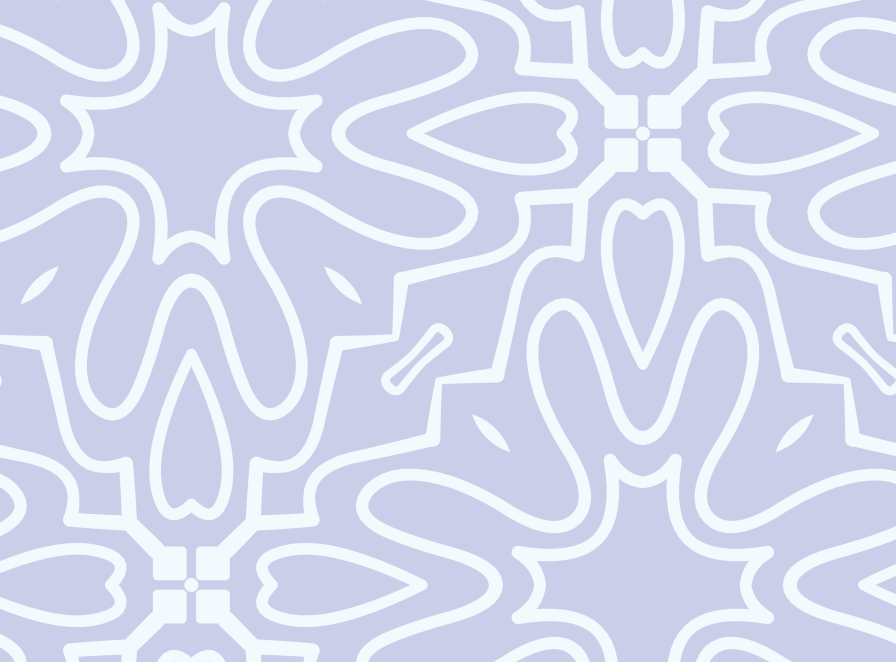
This pattern is drawn by a WebGL 2 fragment shader. Its source:

```glsl
#version 300 es
precision highp float;
// Pale line ornament: eight-lobed stars and four-leaf crosses alternate on a
// square lattice. Mirrors fold the plane into one triangular wedge, where
// tapered curves and a few distance functions draw the motif once.
uniform vec2 u_resolution;
out vec4 fragColor;

const float SPAN = 387.0; // star to cross, with 768 units across the canvas

// Signed distance to a quadratic curve whose half-width runs from wa to wc
float arc(vec2 p, vec2 a, vec2 b, vec2 c, float wa, float wc) {
    float d = 1e4;
    vec2 start = a;
    for (int i = 1; i <= 8; i++) {
        float t = float(i) / 8.0;
        vec2 end = mix(mix(a, b, t), mix(b, c, t), t);
        vec2 e = end - start;
        float h = clamp(dot(p - start, e) / dot(e, e), 0.0, 1.0);
        float w = mix(wa, wc, t - (1.0 - h) / 8.0);
        d = min(d, length(p - start - e * h) - w);
        start = end;
    }
    return d;
}

float roundBox(vec2 p, vec2 halfSize, float r) {
    vec2 q = abs(p) - halfSize + r;
    return length(max(q, 0.0)) + min(max(q.x, q.y), 0.0) - r;
}

// Fold into the triangle star (0,0), cross (SPAN,0), cell centre
vec2 foldToWedge(vec2 p) {
    p = abs(mod(p + SPAN, 2.0 * SPAN) - SPAN);
    if (p.y > p.x) p = p.yx;
    if (p.x + p.y > SPAN) p = SPAN - p.yx;
    return p;
}

float star(vec2 p) {
    float d = arc(p, vec2(88, 0), vec2(90, 17), vec2(107, 28), 5.0, 5.5);
    return min(d, arc(p, vec2(39, 39), vec2(58, 20), vec2(107, 28), 5.0, 5.5));
}

float lobes(vec2 p) {
    float d = arc(p, vec2(126, 0), vec2(126, 16), vec2(163, 27), 6.0, 5.2);
    d = min(d, arc(p, vec2(163, 27), vec2(200, 37), vec2(222, 47), 5.2, 5.2));
    d = min(d, arc(p, vec2(222, 47), vec2(252, 62), vec2(234, 82), 5.2, 5.2));
    d = min(d, arc(p, vec2(234, 82), vec2(212, 104), vec2(163, 88), 5.2, 5.0));
    d = min(d, arc(p, vec2(163, 88), vec2(138, 79), vec2(112, 62), 5.0, 5.0));
    return min(d, arc(p, vec2(112, 62), vec2(74, 40), vec2(57, 57), 5.0, 5.5));
}

float heartLeaf(vec2 p) {
    float d = arc(p, vec2(189, 0), vec2(225, 18), vec2(255, 26), 4.5, 5.0);
    d = min(d, arc(p, vec2(255, 26), vec2(288, 35), vec2(311, 28), 5.0, 5.0));
    return min(d, arc(p, vec2(311, 28), vec2(338, 20), vec2(318, 0), 5.0, 5.0));
}

// Stepped strand from the cell centre round to the corner by the cross
float strand(vec2 p) {
    float d = arc(p, vec2(175, 175), vec2(178, 150), vec2(180, 125), 3.0, 6.5);
    d = min(d, arc(p, vec2(180, 125), vec2(212, 117), vec2(240, 111), 6.0, 5.0));
    d = min(d, arc(p, vec2(240, 111), vec2(286, 103), vec2(286, 75), 5.0, 5.0));
    d = min(d, arc(p, vec2(286, 75), vec2(286, 65), vec2(283, 56), 5.0, 6.0));
    return min(d, arc(p, vec2(283, 56), vec2(309, 54), vec2(334, 53), 6.0, 6.5));
}

// Four blocks parted by narrow slots, each with a neck to its strand corner
float crossBlocks(vec2 p) {
    vec2 q = vec2(SPAN - p.x, p.y);
    float d = roundBox(q - 18.5, vec2(14.5), 4.0);
    d = min(d, length(q) - 6.0);
    return min(d, arc(q, vec2(52), vec2(43), vec2(30), 7.0, 7.5));
}

// Sliver on the diagonal, pointed at both ends
float sliver(vec2 p) {
    vec2 q = vec2(p.x + p.y, p.x - p.y) * 0.7071 - vec2(184, 0);
    return length(vec2(q.x, abs(q.y) + 45.3)) - 50.8;
}

// Pinched link at the cell centre, in axes along and across it
float link(vec2 p) {
    vec2 q = vec2(p.x - p.y, SPAN - p.x - p.y) * 0.7071;
    float d = arc(q, vec2(0, 5.5), vec2(12, 6), vec2(27, 8), 3.2, 3.6);
    return min(d, arc(q, vec2(27, 8), vec2(34, 8), vec2(34, 0), 3.6, 4.0));
}

void main() {
    float unitsPerPixel = 768.0 / u_resolution.x;
    vec2 p = foldToWedge(gl_FragCoord.xy * unitsPerPixel - vec2(551, 66));

    float d = min(star(p), lobes(p));
    d = min(d, min(heartLeaf(p), strand(p)));
    d = min(d, min(crossBlocks(p), min(sliver(p), link(p))));

    vec3 lavender = vec3(0.795, 0.808, 0.912);
    vec3 iceWhite = vec3(0.950, 0.980, 0.992);
    float ink = 1.0 - smoothstep(-0.7, 0.7, d / unitsPerPixel);
    fragColor = vec4(mix(lavender, iceWhite, ink), 1.0);
}
```
